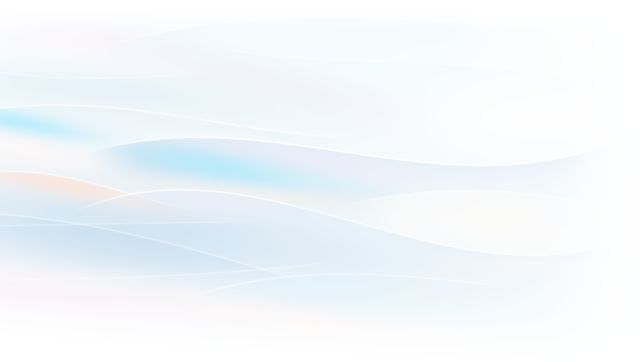
Reproduce this background procedurally as a Shadertoy shader.

```glsl
#define ASPECT 1.766
#define LINE_WIDTH 0.0028
#define HALO_WIDTH 0.022
#define END_FADE 0.22
#define WHITE vec3(1.0)
#define MIST vec3(0.93, 0.965, 0.985)
#define STEEL vec3(0.77, 0.865, 0.935)
#define CYAN vec3(0.68, 0.92, 0.99)
#define LILAC vec3(0.945, 0.93, 0.975)
#define PEACH vec3(0.98, 0.90, 0.865)
#define ROSE vec3(1.0, 0.95, 0.975)

// Cubic through four evenly spaced heights: x = depth below it, y = end fade
vec2 edge(vec2 p, vec2 span, vec4 h) {
    float s = 3.0 * (p.x - span.x) / (span.y - span.x);
    float a = s - 1.0, b = s - 2.0, c = s - 3.0;
    vec4 weight = vec4(-a * b * c / 6.0, s * b * c / 2.0, -s * a * c / 2.0, s * a * b / 6.0);
    float start = max(smoothstep(0.0, END_FADE, p.x - span.x), step(span.x, 0.0));
    float finish = smoothstep(0.0, END_FADE, span.y - p.x);
    return vec2(dot(weight, h) - p.y, start * finish);
}

float under(vec2 e) {
    float pixel = 1.0 / iResolution.y;
    return smoothstep(-pixel, pixel, e.x) * e.y;
}

// Tilted soft ellipse of colour
void glow(inout vec3 col, vec2 p, vec2 centre, vec2 radius, float tilt, vec3 tint, float amount) {
    vec2 d = p - centre;
    vec2 axis = vec2(cos(tilt), sin(tilt));
    vec2 q = vec2(dot(d, axis), dot(d, vec2(-axis.y, axis.x))) / radius;
    col = mix(col, tint, amount * exp(-dot(q, q)));
}

// Shade fading downward from an edge, with a bright rim and halo above
void ribbon(inout vec3 col, vec2 e, vec3 shade, float amount, float depth, float shine) {
    col = mix(col, shade, amount * under(e) * exp(-max(e.x, 0.0) / depth));
    float rim = e.x / max(LINE_WIDTH, 0.8 / iResolution.y);
    float halo = 0.3 * step(e.x, 0.0) * exp(min(e.x, 0.0) / HALO_WIDTH);
    col = mix(col, WHITE, shine * e.y * max(exp(-rim * rim), halo));
}

void mainImage(out vec4 fragColor, in vec2 fragCoord) {
    vec2 p = fragCoord / iResolution.xy * vec2(ASPECT, 1.0);
    vec3 col = WHITE;

    // Edges of the overlapping veils
    vec2 crest = edge(p, vec2(0.252, 1.422), vec4(0.862, 0.940, 0.950, 0.927));
    vec2 drape = edge(p, vec2(0.436, 1.761), vec4(0.911, 0.837, 0.817, 0.720));
    vec2 hollow = edge(p, vec2(0.0, 0.596), vec4(0.800, 0.784, 0.787, 0.798));
    vec2 shoulder = edge(p, vec2(0.0, 1.009), vec4(0.700, 0.700, 0.651, 0.617));
    vec2 wave = edge(p, vec2(0.218, 1.761), vec4(0.569, 0.610, 0.546, 0.638));
    vec2 warm = edge(p, vec2(0.0, 0.596), vec4(0.525, 0.507, 0.454, 0.408));
    vec2 lens = edge(p, vec2(0.894, 1.697), vec4(0.420, 0.468, 0.468, 0.422));
    vec2 swell = edge(p, vec2(0.161, 1.761), vec4(0.394, 0.457, 0.323, 0.353));
    vec2 slope = edge(p, vec2(0.0, 0.917), vec4(0.408, 0.365, 0.289, 0.197));
    vec2 thread = edge(p, vec2(0.0, 0.780), vec4(0.376, 0.381, 0.385, 0.390));
    vec2 rise = edge(p, vec2(0.0, 0.963), vec4(0.227, 0.234, 0.250, 0.284));
    vec2 hem = edge(p, vec2(0.390, 1.491), vec4(0.122, 0.232, 0.236, 0.200));

    // Mist and upper veils
    glow(col, p, vec2(0.75, 0.50), vec2(1.15, 0.42), -0.08, MIST, 0.85);
    glow(col, p, vec2(0.30, 0.74), vec2(0.45, 0.07), -0.10, vec3(0.89, 0.94, 0.97), 0.75);
    glow(col, p, vec2(0.70, 0.79), vec2(0.50, 0.055), -0.27, LILAC, 0.65);
    glow(col, p, vec2(0.20, 0.88), vec2(0.28, 0.05), -0.20, ROSE, 0.30);
    ribbon(col, crest, vec3(0.925, 0.975, 0.99), 0.55, 0.09, 0.55);
    ribbon(col, drape, vec3(0.94, 0.98, 0.99), 0.45, 0.08, 0.35);
    ribbon(col, hollow, vec3(0.89, 0.945, 0.97), 0.30, 0.07, 0.40);
    glow(col, p, vec2(1.45, 0.67), vec2(0.36, 0.13), 0.08, WHITE, 0.85 * (1.0 - under(wave)));

    // Left shoulder with its cool streak
    ribbon(col, shoulder, vec3(0.92, 0.955, 0.975), 0.40, 0.07, 0.75);
    glow(col, p, vec2(0.06, 0.658), vec2(0.19, 0.032), -0.20, CYAN, 0.80 * under(shoulder));
    glow(col, p, vec2(0.10, 0.575), vec2(0.28, 0.045), -0.20, vec3(1.0, 0.975, 0.97), 0.85);

    // Main wave and the light below it
    float waveMask = under(wave);
    glow(col, p, vec2(0.40, 0.570), vec2(0.32, 0.06), -0.10, STEEL, 0.75 * waveMask);
    glow(col, p, vec2(0.85, 0.555), vec2(0.34, 0.05), -0.16, LILAC, 0.80 * waveMask);
    glow(col, p, vec2(0.62, 0.535), vec2(0.30, 0.042), -0.20, CYAN, 0.90 * waveMask);
    glow(col, p, vec2(0.92, 0.485), vec2(0.24, 0.030), -0.18, vec3(0.86, 0.945, 0.975), 0.60);
    ribbon(col, wave, vec3(0.87, 0.91, 0.955), 0.50, 0.05, 0.95);

    // Lower blue body and warm streaks
    glow(col, p, vec2(0.38, 0.345), vec2(0.58, 0.125), -0.13, STEEL, 0.85);
    glow(col, p, vec2(0.80, 0.285), vec2(0.45, 0.09), -0.10, vec3(0.88, 0.93, 0.97), 0.50);
    glow(col, p, vec2(0.18, 0.490), vec2(0.32, 0.035), -0.18, PEACH, 0.85 * under(warm));
    glow(col, p, vec2(0.75, 0.458), vec2(0.40, 0.025), -0.08, vec3(0.96, 0.93, 0.92), 0.65);
    ribbon(col, warm, PEACH, 0.30, 0.03, 0.60);

    // Pale lens held between two edges
    float lensMask = under(lens) * (1.0 - under(swell));
    glow(col, p, vec2(1.34, 0.39), vec2(0.48, 0.14), -0.10, vec3(0.99, 0.985, 0.98), 0.85 * lensMask);
    ribbon(col, lens, WHITE, 0.15, 0.05, 0.55);
    glow(col, p, vec2(0.58, 0.44), vec2(0.22, 0.03), -0.12, LILAC, 0.60 * under(swell));
    ribbon(col, swell, vec3(0.89, 0.935, 0.97), 0.45, 0.06, 0.75);

    // Fine lower folds
    ribbon(col, thread, STEEL, 0.12, 0.04, 0.30);
    ribbon(col, slope, STEEL, 0.18, 0.05, 0.40);
    glow(col, p, vec2(0.10, 0.19), vec2(0.45, 0.065), -0.14, ROSE, 0.80);
    ribbon(col, rise, MIST, 0.35, 0.05, 0.35);
    glow(col, p, vec2(0.80, 0.19), vec2(0.32, 0.05), -0.06, vec3(0.90, 0.96, 0.985), 0.60 * under(hem));
    ribbon(col, hem, vec3(0.90, 0.955, 0.98), 0.30, 0.05, 0.45);
    glow(col, p, vec2(0.78, 0.12), vec2(0.48, 0.045), -0.18, vec3(1.0, 0.97, 0.96), 0.70);
    glow(col, p, vec2(1.46, 0.265), vec2(0.16, 0.025), -0.05, vec3(1.0, 0.97, 0.95), 0.40);

    // Fade to white at the borders
    float border = smoothstep(0.0, 0.20, p.y + 0.04 * p.x - 0.01);
    border *= 1.0 - smoothstep(0.90, 1.0, p.y);
    border *= 1.0 - 0.85 * smoothstep(1.45, 1.76, p.x);
    fragColor = vec4(mix(WHITE, col, border), 1.0);
}
```
